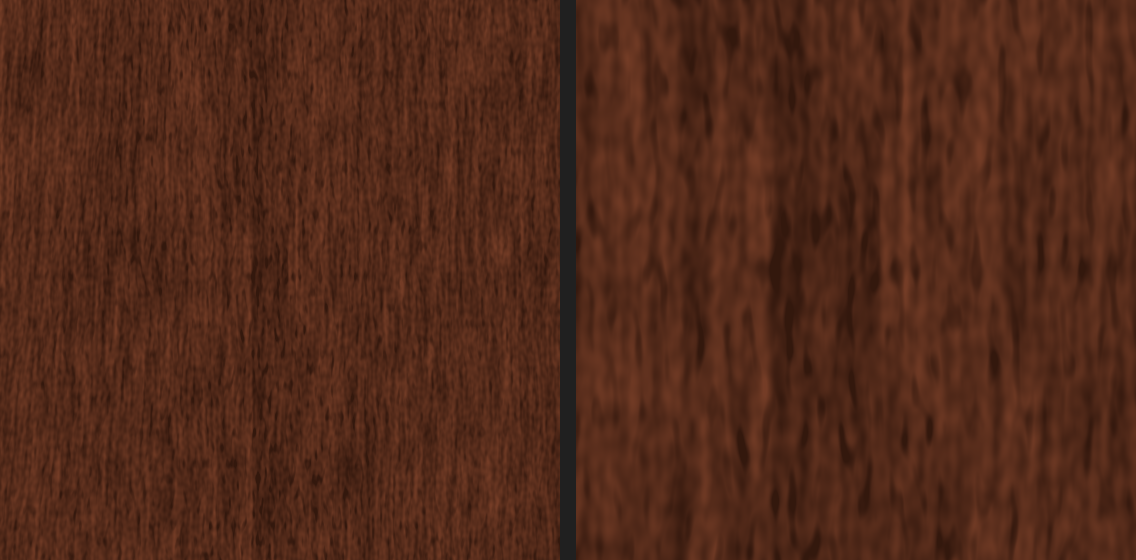
Left, the full canvas; right, a detail of the centre.
Reproduce this texture procedurally as a WebGL 2 fragment shader.

```glsl
#version 300 es
precision highp float;
// Dark reddish-brown wood with upright grain and one soft vertical seam.
// Layers of stretched gradient noise give bands, fibres, hairs and pores;
// their sum picks a tone between a dark and a light brown.

uniform vec2 u_resolution;
out vec4 fragColor;

const vec3 DARK_BROWN = vec3(0.200, 0.093, 0.052);
const vec3 LIGHT_BROWN = vec3(0.430, 0.223, 0.140);
const float BASE_TONE = 0.580;

// Noise cells across and along the canvas
const vec2 BAND_SCALE = vec2(12.0, 0.9);
const vec2 FIBRE_SCALE = vec2(62.0, 5.5);
const vec2 HAIR_SCALE = vec2(140.0, 15.0);
const vec2 MOTTLE_SCALE = vec2(165.0, 78.0);
const vec2 PORE_SCALE = vec2(135.0, 36.0);
const vec2 FIGURE_SCALE = vec2(3.0, 13.0);

const float BAND_AMOUNT = 0.21;
const float FIBRE_AMOUNT = 0.38;
const float HAIR_AMOUNT = 0.48;
const float MOTTLE_AMOUNT = 0.36;
const float PORE_AMOUNT = 0.42;
const float FIGURE_AMOUNT = 0.11;

const float LEAN = 0.07;          // tilt of the grain at the left edge
const float WAVER = 0.006;        // sideways wander of the grain
const float FIGURE_SLOPE = 0.48;  // rise of the faint cross figure
const float SEAM_X = 0.450;
const float SEAM_SHADE = 0.25;
const float SEAM_GLOW = 0.17;

// Unit gradient from an integer hash of the lattice cell
vec2 cellGradient(ivec2 cell) {
    uvec2 q = uvec2(cell) * uvec2(1597u, 3571u);
    uint h = (q.x ^ (q.y << 7u)) * 26699u + q.y;
    h = (h ^ (h >> 15u)) * 73939u;
    h = (h ^ (h >> 13u)) * 51787u;
    h ^= h >> 16u;
    float angle = float(h & 65535u) / 65536.0 * 6.28319;
    return vec2(cos(angle), sin(angle));
}

float gradientNoise(vec2 p) {
    ivec2 cell = ivec2(floor(p));
    vec2 f = fract(p);
    vec2 w = f * f * f * (f * (f * 6.0 - 15.0) + 10.0);
    float a = dot(cellGradient(cell), f);
    float b = dot(cellGradient(cell + ivec2(1, 0)), f - vec2(1.0, 0.0));
    float c = dot(cellGradient(cell + ivec2(0, 1)), f - vec2(0.0, 1.0));
    float d = dot(cellGradient(cell + ivec2(1, 1)), f - vec2(1.0));
    return mix(mix(a, b, w.x), mix(c, d, w.x), w.y);
}

// Lean the grain on the left and let it wander a little everywhere
vec2 bendGrain(vec2 p) {
    float leftness = 1.0 - smoothstep(0.0, 0.42, p.x);
    p.x -= LEAN * (p.y - 0.5) * leftness;
    p.x += WAVER * gradientNoise(p * vec2(7.0, 6.0) + 31.0);
    return p;
}

// Shadow to the right of the seam, pale edge to the left of it
float seamTone(vec2 p) {
    float d = p.x - SEAM_X - 0.004 * gradientNoise(vec2(2.5, p.y * 7.0));
    float topFade = smoothstep(0.75, 0.9, p.y);
    float softness = mix(0.003, 0.012, topFade);
    float side = smoothstep(-softness, softness, d);
    float shade = side * exp(-max(d, 0.0) / 0.05);
    float glow = (1.0 - side) * exp(min(d, 0.0) / 0.016);
    glow *= 1.0 - 0.8 * topFade;
    return SEAM_GLOW * glow - SEAM_SHADE * shade;
}

void main() {
    vec2 uv = gl_FragCoord.xy / u_resolution;
    vec2 grain = bendGrain(uv);
    float tone = BASE_TONE;

    // Broad bands and long fibres
    tone += BAND_AMOUNT * gradientNoise(grain * BAND_SCALE + 5.8);
    tone += FIBRE_AMOUNT * gradientNoise(grain * FIBRE_SCALE + 19.7);

    // Fine hairs and short mottling
    tone += HAIR_AMOUNT * gradientNoise(grain * HAIR_SCALE + 43.1);
    tone += MOTTLE_AMOUNT * gradientNoise(grain * MOTTLE_SCALE + 71.9);

    // Short dark pores, densest around the middle
    float middle = exp(-pow((uv.x - 0.5) / 0.22, 2.0));
    float patchiness = 0.6 + 0.4 * middle + 0.4 * gradientNoise(uv * vec2(9.0, 5.0) + 3.4);
    float pore = smoothstep(0.08, 0.48, gradientNoise(grain * PORE_SCALE + 97.3));
    tone -= PORE_AMOUNT * pore * patchiness;

    // Faint figure rising across the grain
    vec2 figure = vec2(uv.x, uv.y - FIGURE_SLOPE * uv.x + 1.0);
    tone += FIGURE_AMOUNT * gradientNoise(figure * FIGURE_SCALE + 11.6);

    // Seam and gentle falloff toward the right edge
    tone += seamTone(uv);
    tone += 0.04 * (1.0 - smoothstep(0.0, 0.25, uv.x));
    tone -= 0.08 * smoothstep(0.93, 1.0, uv.x);

    fragColor = vec4(mix(DARK_BROWN, LIGHT_BROWN, clamp(tone, 0.0, 1.1)), 1.0);
}
```
